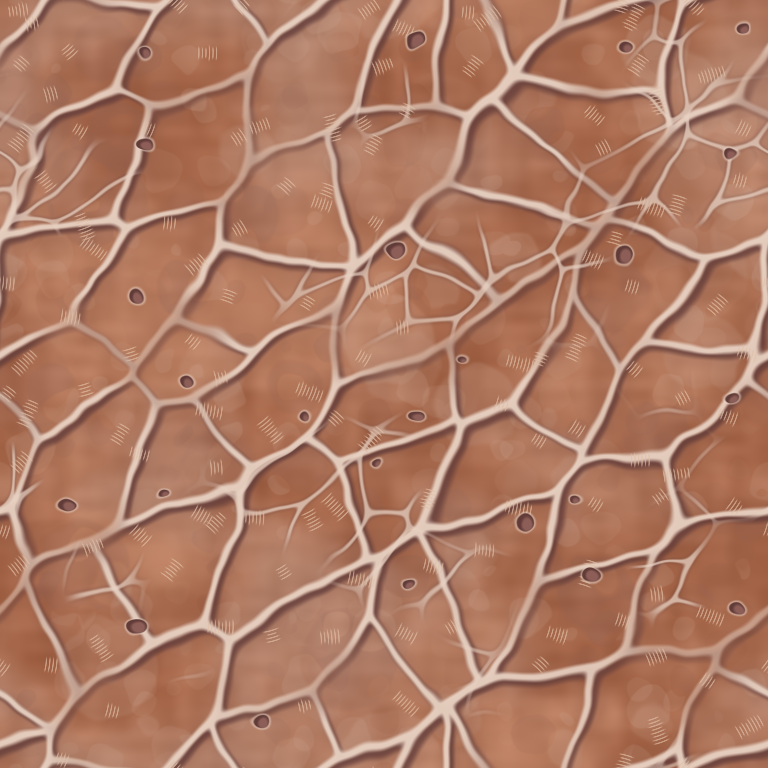
Reproduce this texture procedurally as a three.js fragment shader.

```glsl
// Tiling weathered clay hide: pale raised veins, hatch marks, blotches and small pits.
varying vec2 vUv;

vec2 hash2(vec2 p) {
  vec3 q = fract(p.xyx * vec3(0.1031, 0.1030, 0.0973));
  q += dot(q, q.yzx + 33.33);
  return fract((q.xx + q.yz) * q.zy);
}

// Value noise that wraps after n cells
float noise(vec2 uv, vec2 n, float seed) {
  vec2 p = uv * n, cell = floor(p), f = fract(p);
  f = f * f * (3.0 - 2.0 * f);
  float a = hash2(mod(cell, n) + seed).x;
  float b = hash2(mod(cell + vec2(1.0, 0.0), n) + seed).x;
  float c = hash2(mod(cell + vec2(0.0, 1.0), n) + seed).x;
  float d = hash2(mod(cell + 1.0, n) + seed).x;
  return mix(mix(a, b, f.x), mix(c, d, f.x), f.y);
}

float fbm(vec2 uv, float n, float seed) {
  float sum = 0.0, amp = 0.5;
  for (int i = 0; i < 4; i++) {
    sum += amp * noise(uv, vec2(n), seed);
    n *= 2.0;
    seed += 17.0;
    amp *= 0.5;
  }
  return sum / 0.9375;
}

vec2 wobble(vec2 uv, float n, float seed) {
  return vec2(noise(uv, vec2(n), seed), noise(uv, vec2(n), seed + 31.0)) - 0.5;
}

// Distance to the borders of Voronoi cells drawn out along the rising diagonal
float veinDistance(vec2 uv, float n, float seed) {
  vec2 p = uv * n, base = floor(p), nearest = vec2(9.0);
  vec2 stretch = vec2(0.75, 1.28);
  mat2 metric = mat2(0.707 * stretch.x, -0.707 * stretch.y, 0.707 * stretch.x, 0.707 * stretch.y);
  for (int j = -2; j <= 2; j++)
    for (int i = -2; i <= 2; i++) {
      vec2 cell = base + vec2(float(i), float(j));
      vec2 r = metric * (cell + 0.05 + 0.9 * hash2(mod(cell, n) + seed) - p);
      if (dot(r, r) < dot(nearest, nearest)) nearest = r;
    }
  float sum = 1e-25;
  for (int j = -2; j <= 2; j++)
    for (int i = -2; i <= 2; i++) {
      vec2 cell = base + vec2(float(i), float(j));
      vec2 r = metric * (cell + 0.05 + 0.9 * hash2(mod(cell, n) + seed) - p);
      vec2 gap = r - nearest;
      if (dot(gap, gap) > 1e-4) {
        vec2 normal = normalize(gap);
        float d = dot(0.5 * (r + nearest), normal) / (n * length(normal * stretch));
        sum += exp(-350.0 * d);
      }
    }
  return -log(sum) / 350.0;
}

// Overlapping translucent dabs: positive are pale, negative are dusky
float blotches(vec2 uv, float n, float seed) {
  vec2 p = uv * n, base = floor(p);
  float tone = 0.0;
  for (int j = -1; j <= 1; j++)
    for (int i = -1; i <= 1; i++) {
      vec2 cell = base + vec2(float(i), float(j));
      vec2 id = mod(cell, n) + seed, kind = hash2(id + 43.0);
      float d = length(cell + hash2(id) - p);
      float radius = mix(0.15, 0.65, kind.x);
      tone += (kind.y - 0.42) * (1.0 - smoothstep(radius - 0.07, radius, d));
    }
  return tone;
}

// Small patches of short parallel scratches
float hatching(vec2 uv, float n, float seed) {
  vec2 id = mod(floor(uv * n), n) + seed, kind = hash2(id + 57.0);
  vec2 d = (fract(uv * n) - mix(vec2(0.22), vec2(0.78), hash2(id))) / n;
  float angle = (kind.x - 0.5) * 2.6, s = sin(angle), c = cos(angle);
  d = mat2(c, -s, s, c) * d;
  d.x += 6.0 * d.y * d.y;
  float line = floor(d.x / 0.0046);
  float stroke = abs(fract(d.x / 0.0046) - 0.5) * 0.0046;
  float reach = mix(0.008, 0.013, hash2(id + line + 90.0).x);
  float count = 2.0 + floor(kind.y * 4.0);
  return step(kind.y, 0.62) * step(abs(line + 0.5), count)
    * (1.0 - smoothstep(0.0003, 0.0014, stroke)) * (1.0 - smoothstep(0.45, 1.0, abs(d.y) / reach));
}

void main() {
  vec2 uv = vUv;
  vec3 cream = vec3(0.91, 0.82, 0.76), umber = vec3(0.38, 0.23, 0.22);

  // Mottled clay ground with brushed streaks
  vec3 color = mix(vec3(0.65, 0.40, 0.285), vec3(0.735, 0.495, 0.375), smoothstep(0.3, 0.7, fbm(uv, 7.0, 3.0)));
  color = mix(color, vec3(0.75, 0.58, 0.50), 0.6 * smoothstep(0.45, 0.8, fbm(uv, 5.0, 140.0)));
  color += 0.05 * (noise(uv, vec2(50.0, 14.0), 9.0) + noise(uv, vec2(18.0, 70.0), 21.0) - 1.0);
  vec2 ragged = uv + 0.012 * wobble(uv, 40.0, 61.0);
  float tone = blotches(ragged, 9.0, 200.0) + 0.8 * blotches(ragged, 21.0, 240.0);
  color = mix(color, vec3(0.80, 0.65, 0.57), clamp(tone * 0.5, 0.0, 0.45));
  color = mix(color, vec3(0.55, 0.38, 0.34), clamp(-tone * 0.5, 0.0, 0.3));

  // Main veins, lit from the upper left, with thin partial branches
  vec2 bent = uv + 0.022 * wobble(uv, 13.0, 75.0) + 0.006 * wobble(uv, 38.0, 82.0);
  float vein = veinDistance(bent, 7.0, 11.0);
  float shade = veinDistance(bent + vec2(-0.006, 0.006), 7.0, 11.0);
  float strength = mix(0.5, 1.0, smoothstep(0.2, 0.6, noise(uv, vec2(9.0), 95.0)));
  float twig = veinDistance(bent, 11.0, 300.0);
  float twigMask = smoothstep(0.58, 0.8, noise(uv, vec2(8.0), 330.0));
  color = mix(color, umber, strength * (0.6 * (1.0 - smoothstep(0.001, 0.010, shade)) + 0.2 * exp(-55.0 * max(shade, 0.0))));
  color = mix(color, umber, 0.25 * twigMask * (1.0 - smoothstep(0.001, 0.008, twig)));
  color = mix(color, cream, 0.75 * twigMask * (1.0 - smoothstep(0.0005, 0.004, twig)));
  color = mix(color, cream, strength * 0.95 * (1.0 - smoothstep(0.0012, 0.0075, vein)));

  // Scratches
  float scratch = max(hatching(uv, 10.0, 400.0), hatching(uv + 0.043, 10.0, 450.0));
  color = mix(color, vec3(0.88, 0.75, 0.65), 0.65 * scratch);

  // Pits with a pale lip and a deeper upper left wall
  vec2 id = mod(floor(uv * 7.0), 7.0) + 500.0, kind = hash2(id + 23.0);
  vec2 offset = (fract(uv * 7.0) - mix(vec2(0.2), vec2(0.8), hash2(id))) / 7.0;
  offset += 0.006 * wobble(uv, 60.0, 540.0);
  float radius = mix(0.005, 0.012, kind.x), present = step(kind.y, 0.5);
  float pit = length(offset * vec2(0.9, 1.1)) - radius;
  float floorDistance = length(offset - vec2(0.002, -0.002)) - radius * 0.75;
  color = mix(color, cream, 0.6 * present * (1.0 - smoothstep(0.0, 0.004, pit)));
  vec3 pitColor = mix(vec3(0.55, 0.37, 0.34), umber, smoothstep(-0.003, 0.002, floorDistance));
  color = mix(color, pitColor, present * (1.0 - smoothstep(-0.0015, 0.001, pit)));

  gl_FragColor = vec4(color, 1.0);
}
```
